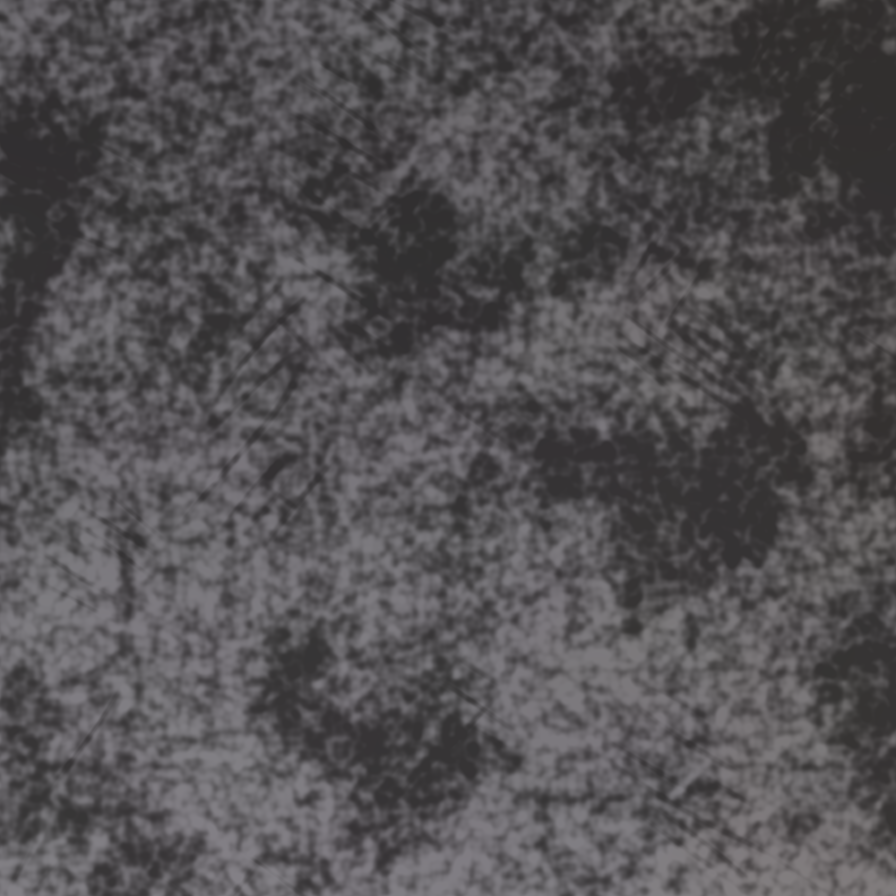
This texture is drawn by a Shadertoy shader. Its source:

```glsl
// Worn dark grey stone: soft fine mottling over broad cloudy patches,
// with faint diagonal scratches. Everything is layered gradient noise,
// which sets how much pale mineral shows over a dark ground.

vec2 gradientAt(ivec2 cell) {
    uint h = uint(cell.x) * 1597334677u ^ uint(cell.y) * 3812015801u;
    h = (h ^ (h >> 15)) * 2246822519u;
    h = (h ^ (h >> 13)) * 3266489917u;
    float angle = float((h ^ (h >> 16)) & 65535u) / 65536.0 * 6.28319;
    return vec2(cos(angle), sin(angle));
}

float gradientNoise(vec2 p) {
    ivec2 cell = ivec2(floor(p));
    vec2 f = fract(p);
    vec2 w = f * f * f * (f * (f * 6.0 - 15.0) + 10.0);
    float a = dot(gradientAt(cell), f);
    float b = dot(gradientAt(cell + ivec2(1, 0)), f - vec2(1, 0));
    float c = dot(gradientAt(cell + ivec2(0, 1)), f - vec2(0, 1));
    float d = dot(gradientAt(cell + ivec2(1, 1)), f - vec2(1, 1));
    return mix(mix(a, b, w.x), mix(c, d, w.x), w.y);
}

float fbm(vec2 p) {
    float sum = 0.0, weight = 1.0;
    for (int i = 0; i < 4; i++) {
        sum += weight * gradientNoise(p);
        p = mat2(1.6, 1.2, -1.2, 1.6) * p + 17.3;
        weight *= 0.55;
    }
    return sum;
}

// Thin broken lines running along the given angle
float scratches(vec2 p, float angle, float density) {
    vec2 along = vec2(cos(angle), sin(angle));
    vec2 q = vec2(dot(p, along), dot(p, vec2(-along.y, along.x)));
    float ridge = abs(gradientNoise(q * vec2(4.0, density) + 31.7));
    float presence = smoothstep(0.05, 0.35, gradientNoise(p * 5.0 + angle * 9.0));
    return (1.0 - smoothstep(0.02, 0.14, ridge)) * presence;
}

void mainImage(out vec4 fragColor, in vec2 fragCoord) {
    vec2 uv = fragCoord / iResolution.xy;
    vec2 p = fragCoord / iResolution.y;

    // Broad clouds, slightly stretched along the rising diagonal
    vec2 diagonal = vec2(p.x + p.y, p.y - p.x) * 0.7071;
    float clouds = fbm(diagonal * vec2(3.6, 5.0) + 5.2);
    float darkPatch = smoothstep(0.08, 0.4, fbm(diagonal * vec2(4.2, 5.6) + 63.0));

    // Fine mottling with lightly warped, irregular grains
    vec2 warp = vec2(gradientNoise(p * 16.0 + 3.1), gradientNoise(p * 16.0 + 57.4));
    vec2 grainPos = p + warp * 0.010;
    float grain = 0.6 * gradientNoise(grainPos * 32.0)
                + 0.85 * gradientNoise(grainPos * 62.0 + 11.8)
                + 0.5 * gradientNoise(p * 104.0 + 23.5);

    // Pale cover thins toward the top right
    float tilt = 0.34 * (0.5 - uv.y) + 0.14 * (0.5 - uv.x);
    float amount = 0.11 + tilt + 0.55 * clouds + 0.85 * grain - 0.5 * darkPatch;
    amount -= 0.3 * scratches(p, 0.9, 24.0) + 0.25 * scratches(p, -0.6, 30.0);
    float cover = smoothstep(-0.66, 0.76, amount);

    // Violet grey at lower left, slightly warmer at the right edge
    float warmth = smoothstep(0.6, 1.2, uv.x + 0.15 * uv.y + 0.3 * clouds);
    vec3 darkGround = mix(vec3(0.205, 0.197, 0.202), vec3(0.206, 0.196, 0.192), warmth);
    vec3 paleMineral = mix(vec3(0.480, 0.470, 0.490), vec3(0.468, 0.453, 0.452), warmth);
    vec3 color = mix(darkGround, paleMineral, cover);

    // Uneven light and a trace of green in the mottling
    color *= 1.0 + 0.14 * (0.5 - uv.y) + 0.06 * gradientNoise(p * 3.0 + 71.0);
    color.g += 0.008 * gradientNoise(p * 9.0 + 88.0);
    fragColor = vec4(color, 1.0);
}
```
